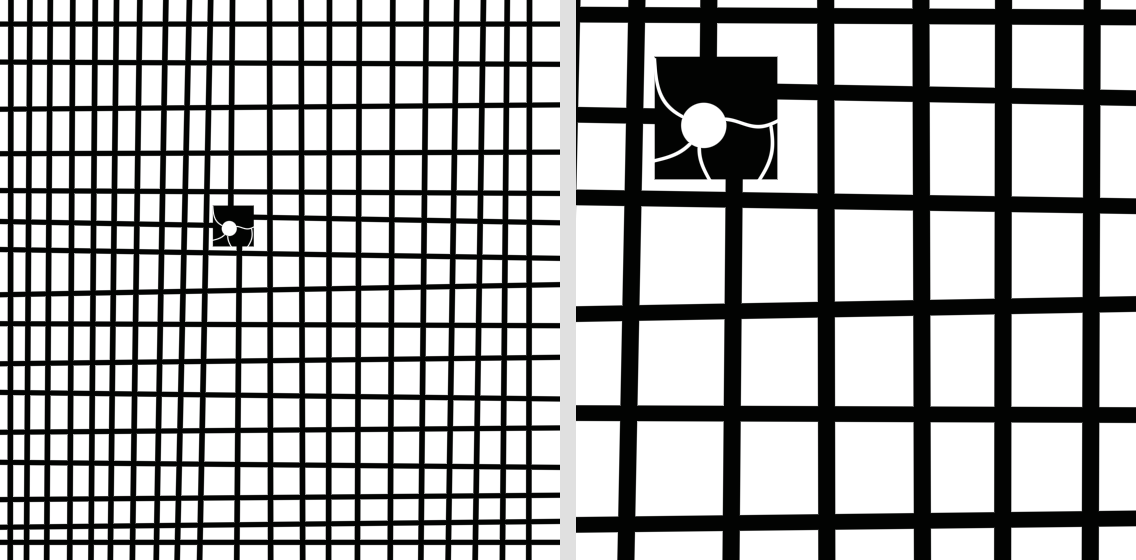
Left: the whole. Right: its middle third, enlarged.
Give the GLSL for this pattern, as a Shadertoy shader.

```glsl
// Uneven hand-ruled black grid on white, with one dark tile holding a white hub and threads.
#define COLUMNS 21
#define ROWS 16
#define COLUMN_HALF 0.0051
#define ROW_HALF 0.0047
#define BREAK_SHIFT 0.008
#define TILE_CENTER vec2(0.4167, 0.4036)
#define TILE_HALF 0.0365
#define HUB vec2(-0.20, 0.12)
#define HUB_RADIUS 0.37
#define THREAD_HALF 0.030
#define INK vec3(0.008, 0.012, 0.008)
#define PAPER vec3(1.0)

const float PI = 3.14159265;

// Amplitudes of layered sines, in thousandths of the canvas
const mat4 COLUMN_DRIFT = mat4(-50.3, -18.1, 7.8, -1.3,  -0.7, -3.3, 0.5, 1.8,
                               -2.6, -2.0, 1.0, 0.5,  0, 0, 0, 0);
const mat4 COLUMN_TILT = mat4(-9.8, -3.4, -3.4, 7.7,  -2.3, -2.2, -1.6, 1.6,
                              0, -2.0, 0, 0,  0, 0, 0, 0);
const mat4 ROW_DRIFT = mat4(54.6, -2.9, 13.4, -4.0,  0, -5.6, -1.3, -1.4,
                            0.7, 0.5, 0.3, -0.4,  0, 0, 0, 0);
const mat4 ROW_TILT = mat4(1.3, 3.3, -0.4, -2.9,  -7.4, 2.9, 3.3, 4.9,
                           -2.1, -0.1, -0.3, 3.5,  5.1, -7.4, 0, 0);

// Sum of sixteen harmonics at phase t
float layeredSines(mat4 amplitude, float t) {
    float sum = 0.0;
    for (int k = 0; k < 4; k++)
        sum += dot(amplitude[k], sin(t * (vec4(1, 2, 3, 4) + 4.0 * float(k))));
    return sum * 0.001;
}

float coverage(float d, float blur) {
    return 1.0 - smoothstep(-blur, blur, d);
}

// Distance to the nearest of a family of tilted lines; one line steps sideways at the tile
float ruledLines(float across, float along, int count, float start, float pitch,
                 mat4 drift, mat4 tilt, float baseTilt, int broken, float stepShift) {
    float nearest = 1.0;
    for (int i = 0; i < count; i++) {
        float t = PI * float(i) / float(count - 1);
        float position = start + pitch * float(i) + layeredSines(drift, t);
        position += (baseTilt + layeredSines(tilt, t)) * (along - 0.5);
        if (i == broken) position += stepShift;
        nearest = min(nearest, abs(across - position));
    }
    return nearest;
}

// Distance to a segment bent sideways by a sine
float bentThread(vec2 p, vec2 a, vec2 b, float bow, float halfWaves) {
    vec2 span = b - a;
    float t = clamp(dot(p - a, span) / dot(span, span), 0.0, 1.0);
    vec2 side = normalize(vec2(-span.y, span.x));
    return length(p - a - span * t - side * bow * sin(PI * halfWaves * t));
}

// White hub and threads, in tile units from -1 to 1
float hubAndThreads(vec2 p) {
    // Each thread: end point, bow, half waves
    vec4 threads[4] = vec4[4](vec4(-1.0, -0.95, -0.28, 1), vec4(1.02, 0.04, -0.08, 2),
                              vec4(-0.10, 1.02, 0.12, 1), vec4(-1.02, 0.70, -0.13, 1));
    float d = bentThread(p, vec2(0.89, 0.10), vec2(0.70, 1.02), -0.11, 1.0);
    for (int i = 0; i < 4; i++)
        d = min(d, bentThread(p, HUB, threads[i].xy, threads[i].z, threads[i].w));
    return min(d - THREAD_HALF, length(p - HUB) - HUB_RADIUS);
}

void mainImage(out vec4 fragColor, in vec2 fragCoord) {
    vec2 p = fragCoord / iResolution.xy;
    p.y = 1.0 - p.y;
    float blur = 0.8 / min(iResolution.x, iResolution.y);
    vec2 breakSide = sign(p - TILE_CENTER) * BREAK_SHIFT;

    // Grid
    float columns = ruledLines(p.x, p.y, COLUMNS, 0.0189, 0.0463,
                               COLUMN_DRIFT, COLUMN_TILT, -0.0013, 10, breakSide.y);
    float rows = ruledLines(p.y, p.x, ROWS, 0.043, 0.0617,
                            ROW_DRIFT, ROW_TILT, 0.0, 5, -breakSide.x);
    float ink = coverage(min(columns - COLUMN_HALF, rows - ROW_HALF), blur);

    // Tile
    vec2 local = (p - TILE_CENTER) / TILE_HALF;
    float tileBlur = blur / TILE_HALF;
    float tile = coverage(max(abs(local.x), abs(local.y)) - 1.0, tileBlur);
    float tileInk = 1.0 - coverage(hubAndThreads(local), tileBlur);
    ink = mix(ink, tileInk, tile);

    fragColor = vec4(mix(PAPER, INK, ink), 1.0);
}
```
